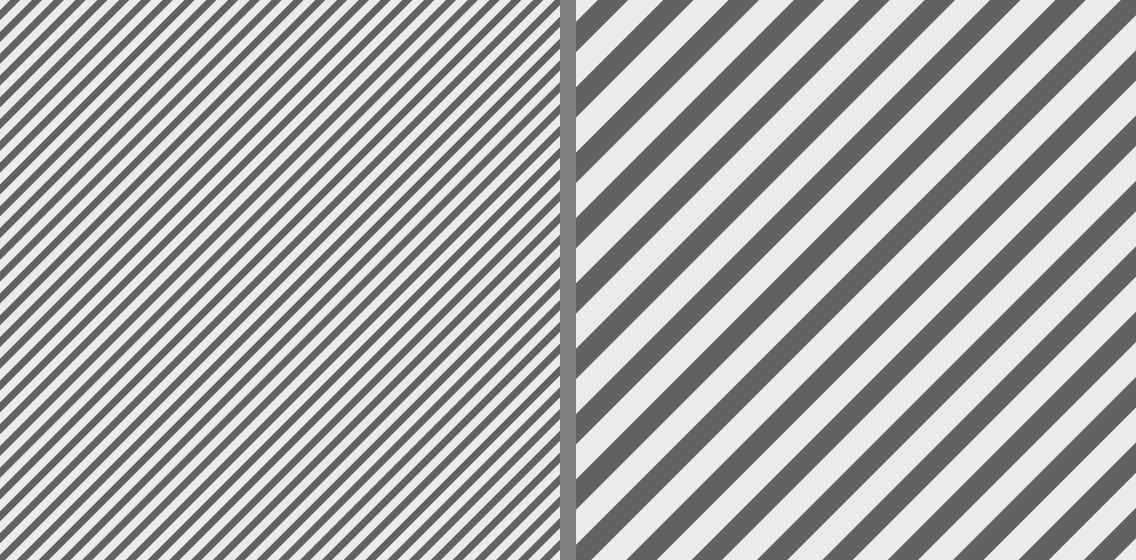
Left: the whole. Right: its middle third, enlarged.
A Shadertoy shader for this pattern:

```glsl
// Signed distance to the nearest stripe edge, in stripe periods
float stripeDistance(float phase, float width) {
    return abs(fract(phase + 0.5) - 0.5) - 0.5 * width;
}

void mainImage(out vec4 fragColor, in vec2 fragCoord) {
    vec2 uv = fragCoord / iResolution.y;

    // Diagonal stripes rising to the right, one centred on the main diagonal
    float repeats = 25.7;
    float edge = stripeDistance((uv.x - uv.y) * repeats, 0.465);

    // Smooth over about one pixel across the stripe
    float softness = 0.7 * repeats / iResolution.y;
    float ink = 1.0 - smoothstep(-softness, softness, edge);

    vec3 paper = vec3(0.92);
    vec3 stripe = vec3(0.385);
    fragColor = vec4(mix(paper, stripe, ink), 1.0);
}
```
